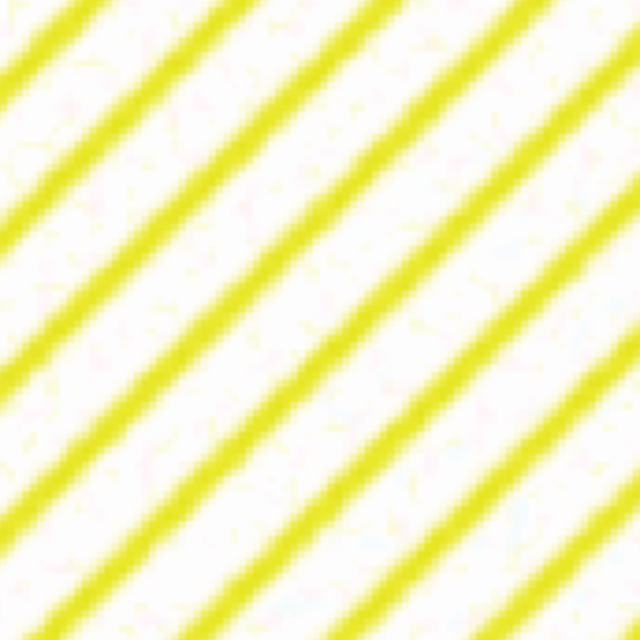
A three.js fragment shader for this pattern:

```glsl
// Slanted yellow stripes on white, drawn in soft coarse cells with faint colour specks.
varying vec2 vUv;

const float CELLS = 86.0;
const float PERIOD = 0.2313; // stripe spacing along either axis

vec2 gradientAt(vec2 p) {
  float h = fract(sin(dot(p, vec2(127.1, 311.7))) * 43758.5);
  return vec2(cos(6.2832 * h), sin(6.2832 * h));
}

float gradientNoise(vec2 p) {
  vec2 i = floor(p);
  vec2 f = p - i;
  vec2 u = f * f * f * (f * (f * 6.0 - 15.0) + 10.0);
  vec2 e = vec2(1.0, 0.0);
  float low = mix(dot(gradientAt(i), f), dot(gradientAt(i + e), f - e), u.x);
  float high = mix(dot(gradientAt(i + e.yx), f - e.yx),
                   dot(gradientAt(i + 1.0), f - 1.0), u.x);
  return mix(low, high, u.y);
}

vec3 cellColor(vec2 cell) {
  vec2 p = (cell + 0.5) / CELLS;

  // Distance to the nearest stripe centre, in periods, slightly uneven
  float across = (p.x + 1.0 - p.y - 0.145) / PERIOD;
  across += 0.025 * gradientNoise(cell * 0.31 + 7.3);
  float d = abs(fract(across + 0.5) - 0.5);
  d += 0.03 * gradientNoise(cell * 0.43 + 31.7);

  // Paper with pale yellow, pink and bluish specks
  vec3 color = vec3(0.996, 0.992, 0.992);
  float yellowSpeck = smoothstep(0.12, 0.5, gradientNoise(cell * 0.37 + 53.1));
  float pinkSpeck = smoothstep(0.15, 0.5, gradientNoise(cell * 0.29 + 91.9));
  float blueSpeck = smoothstep(0.2, 0.5, gradientNoise(cell * 0.23 + 17.6));
  color = mix(color, vec3(0.98, 0.98, 0.82), 0.75 * yellowSpeck);
  color = mix(color, vec3(1.0, 0.95, 0.97), 0.7 * pinkSpeck);
  color = mix(color, vec3(0.95, 0.985, 1.0),
              0.7 * blueSpeck * smoothstep(-0.4, 0.5, p.x - p.y));

  // Pale halo, then the soft-edged stripe
  color = mix(color, vec3(0.99, 0.98, 0.88), 0.7 * (1.0 - smoothstep(0.17, 0.29, d)));
  vec3 ink = vec3(0.91, 0.905, 0.15);
  ink += vec3(0.03, 0.025, 0.07) * gradientNoise(cell * 0.47 + 71.3);
  return mix(color, ink, 1.0 - smoothstep(0.02, 0.22, d));
}

void main() {
  // Blend neighbouring cells across softened borders
  vec2 grid = vUv * CELLS - 0.5;
  vec2 cell = floor(grid);
  vec2 blend = smoothstep(0.15, 0.85, grid - cell);
  vec3 lower = mix(cellColor(cell), cellColor(cell + vec2(1.0, 0.0)), blend.x);
  vec3 upper = mix(cellColor(cell + vec2(0.0, 1.0)), cellColor(cell + 1.0), blend.x);
  gl_FragColor = vec4(mix(lower, upper, blend.y), 1.0);
}
```
